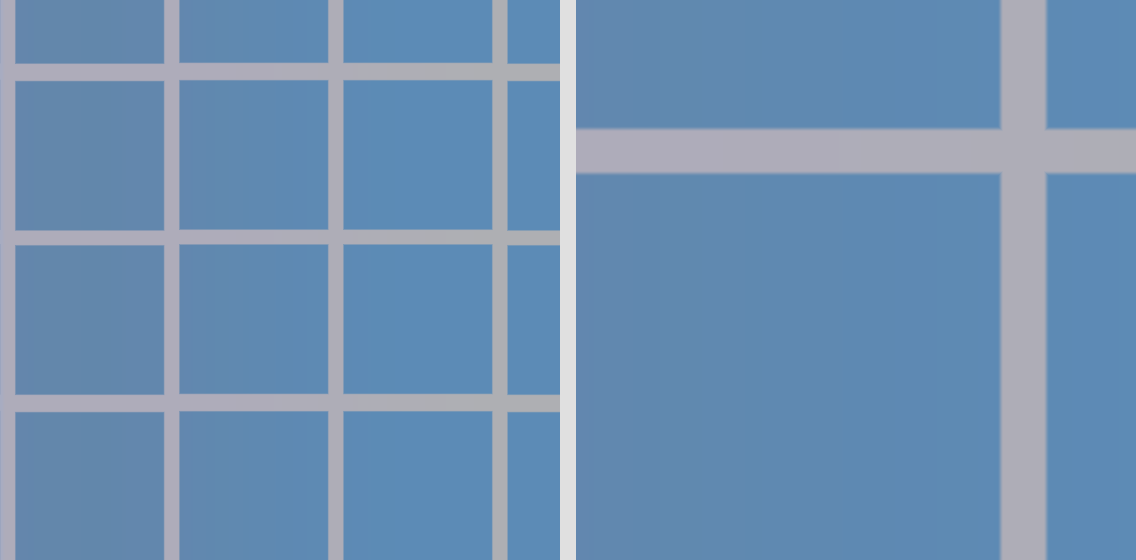
Left, the full canvas; right, a detail of the centre.
A Shadertoy shader for this pattern:

```glsl
// Blue square tiles with soft pale grout and a faint left-to-right tint shift.

const vec2 PERIOD = vec2(0.2930, 0.2956);        // tile pitch, canvas units
const vec2 FIRST_LINE = vec2(0.0137, 0.2806);    // centre of one grout line per axis
const float GROUT_WIDTH = 0.0273;
const float EDGE_SOFTNESS = 0.0018;

const vec3 TILE_LEFT = vec3(0.388, 0.528, 0.672);
const vec3 TILE_RIGHT = vec3(0.360, 0.545, 0.714);
const vec3 GROUT_LEFT = vec3(0.684, 0.674, 0.730);
const vec3 GROUT_RIGHT = vec3(0.682, 0.686, 0.702);
const vec3 BORDER_TINT = vec3(0.645, 0.675, 0.770);

// Index of the grout line nearest to a coordinate
float lineIndex(float coord, float first, float period) {
    return floor((coord - first) / period + 0.5);
}

// Coverage of a grout line, given distance to its centre
float lineMask(float dist, float width, float softness) {
    return 1.0 - smoothstep(-softness, softness, dist - 0.5 * width);
}

// Layered sines giving faint vertical bands
float bands(float x) {
    return 0.6 * sin(x * 23.0 + 1.0) + 0.4 * sin(x * 61.0);
}

void mainImage(out vec4 fragColor, in vec2 fragCoord) {
    vec2 uv = fragCoord / iResolution.y;
    float softness = max(EDGE_SOFTNESS, 0.7 / iResolution.y);

    // Vertical grout
    float column = lineIndex(uv.x, FIRST_LINE.x, PERIOD.x);
    float distX = abs(uv.x - FIRST_LINE.x - column * PERIOD.x);
    float vertical = lineMask(distX, GROUT_WIDTH, softness);

    // Horizontal grout: alternating widths, each column slightly shifted
    float tileColumn = floor((uv.x - FIRST_LINE.x) / PERIOD.x);
    float shift = 0.0010 * cos(tileColumn * 2.1);
    float y = uv.y + shift;
    float row = lineIndex(y, FIRST_LINE.y, PERIOD.y);
    float distY = abs(y - FIRST_LINE.y - row * PERIOD.y);
    float rowWidth = mix(0.0310, 0.0265, mod(row, 2.0));
    float horizontal = lineMask(distY, rowWidth, softness);

    // Colour drift across the canvas
    float drift = smoothstep(0.1, 0.8, uv.x);
    vec3 tile = mix(TILE_LEFT, TILE_RIGHT, drift);
    tile += vec3(0.004, -0.003, 0.003) * bands(uv.x) * (1.0 - drift);
    vec3 grout = mix(GROUT_LEFT, GROUT_RIGHT, smoothstep(0.3, 0.95, uv.x));

    // Cooler tint along the left border
    float border = 1.0 - smoothstep(0.002, 0.010, uv.x);
    grout = mix(grout, BORDER_TINT, 0.7 * border);

    fragColor = vec4(mix(tile, grout, max(vertical, horizontal)), 1.0);
}
```
